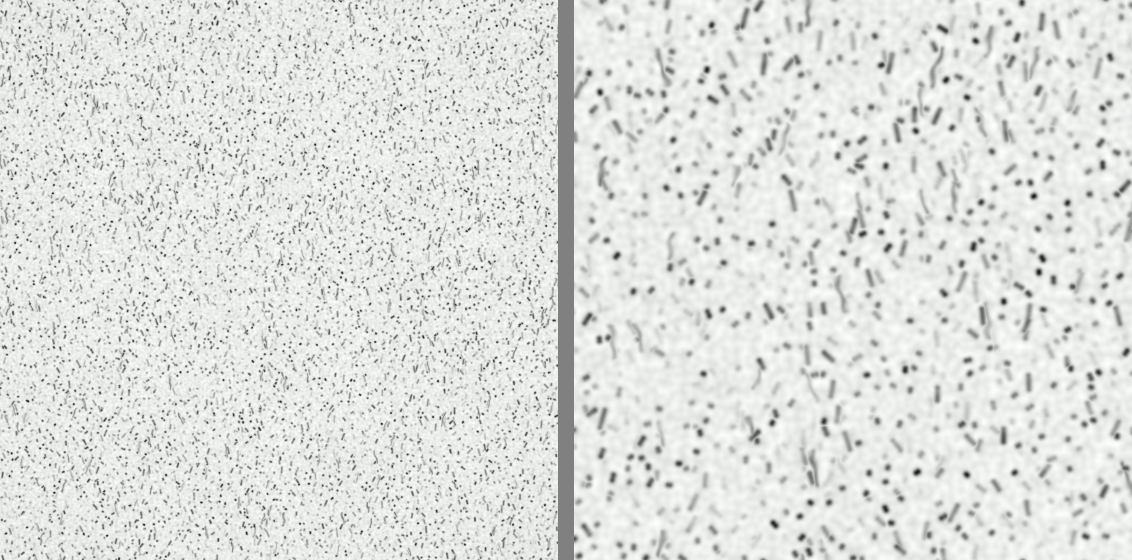
Left, the full canvas; right, a detail of the centre.
Write a Shadertoy shader that draws this texture.

```glsl
// Three random values per lattice cell
vec3 hash3(vec2 cell, float seed) {
    uvec3 v = uvec3(ivec3(vec3(cell, seed))) * 1664525u + 1013904223u;
    v.x += v.y * v.z; v.y += v.z * v.x; v.z += v.x * v.y;
    v ^= v >> 16u;
    v.x += v.y * v.z; v.y += v.z * v.x; v.z += v.x * v.y;
    return vec3(v >> 8u) / 16777216.0;
}

float cornerSlope(vec2 cell, vec2 offset, float seed) {
    float angle = 6.2832 * hash3(cell, seed).x;
    return dot(vec2(cos(angle), sin(angle)), offset);
}

float gradientNoise(vec2 p, float seed) {
    vec2 i = floor(p), f = p - i;
    vec2 u = f * f * f * (f * (f * 6.0 - 15.0) + 10.0);
    vec2 e = vec2(1.0, 0.0);
    float low = mix(cornerSlope(i, f, seed), cornerSlope(i + e, f - e, seed), u.x);
    float high = mix(cornerSlope(i + e.yx, f - e.yx, seed),
                     cornerSlope(i + 1.0, f - 1.0, seed), u.x);
    return mix(low, high, u.y);
}

float segmentDistance(vec2 p, vec2 halfAxis) {
    float t = dot(p, halfAxis) / max(dot(halfAxis, halfAxis), 1e-5);
    return length(p - halfAxis * clamp(t, -1.0, 1.0));
}

// Soft dark pits, from round dots to short upright dashes
float pits(vec2 p) {
    vec2 home = floor(p);
    float depth = 0.0;
    for (int y = -1; y <= 1; y++)
    for (int x = -1; x <= 1; x++) {
        vec2 cell = home + vec2(x, y);
        vec3 place = hash3(cell, 1.0), shape = hash3(cell, 2.0);
        float stretch = pow(shape.x, 4.0);
        float lean = (shape.y - 0.5) * mix(3.0, 0.7, stretch);
        vec2 halfAxis = (0.03 + 0.5 * stretch) * vec2(sin(lean), cos(lean));
        float d = segmentDistance(p - cell - place.xy, halfAxis);
        float strength = mix(0.08, 0.74, pow(shape.z, 1.5)) * (1.0 - 0.35 * stretch);
        depth = max(depth, step(place.z, 0.77) * strength * exp(-d * d * 28.0));
    }
    return depth;
}

// Sparse, faint, slightly wavy scratches
float scratches(vec2 p) {
    p.x += 0.12 * gradientNoise(p * 3.0, 5.0);
    vec2 home = floor(p);
    float depth = 0.0;
    for (int y = -1; y <= 1; y++)
    for (int x = -1; x <= 1; x++) {
        vec2 cell = home + vec2(x, y);
        vec3 place = hash3(cell, 3.0), shape = hash3(cell, 4.0);
        float lean = (shape.y - 0.5) * 0.8;
        vec2 halfAxis = mix(0.18, 0.42, shape.x) * vec2(sin(lean), cos(lean));
        float d = segmentDistance(p - cell - place.xy, halfAxis);
        float strength = mix(0.18, 0.38, shape.z);
        depth = max(depth, step(place.z, 0.2) * strength * exp(-d * d * 230.0));
    }
    return depth;
}

void mainImage(out vec4 fragColor, in vec2 fragCoord) {
    vec2 uv = fragCoord / iResolution.y;

    // Pale, finely mottled ground
    float light = 0.932 + 0.085 * gradientNoise(uv * 190.0, 6.0)
                + 0.035 * gradientNoise(uv * 70.0, 7.0)
                + 0.014 * gradientNoise(uv * 9.0, 8.0);
    light -= 0.03 * dot(uv - 0.5, uv - 0.5);

    // Pits and scratches darken the ground
    float dark = max(pits(uv * 100.0), scratches(uv * 36.0));
    light -= dark * (1.0 + 0.5 * gradientNoise(uv * 130.0, 9.0));

    vec3 tint = vec3(-0.004, 0.005, -0.003);
    fragColor = vec4(clamp(light + tint, 0.0, 1.0), 1.0);
}
```
